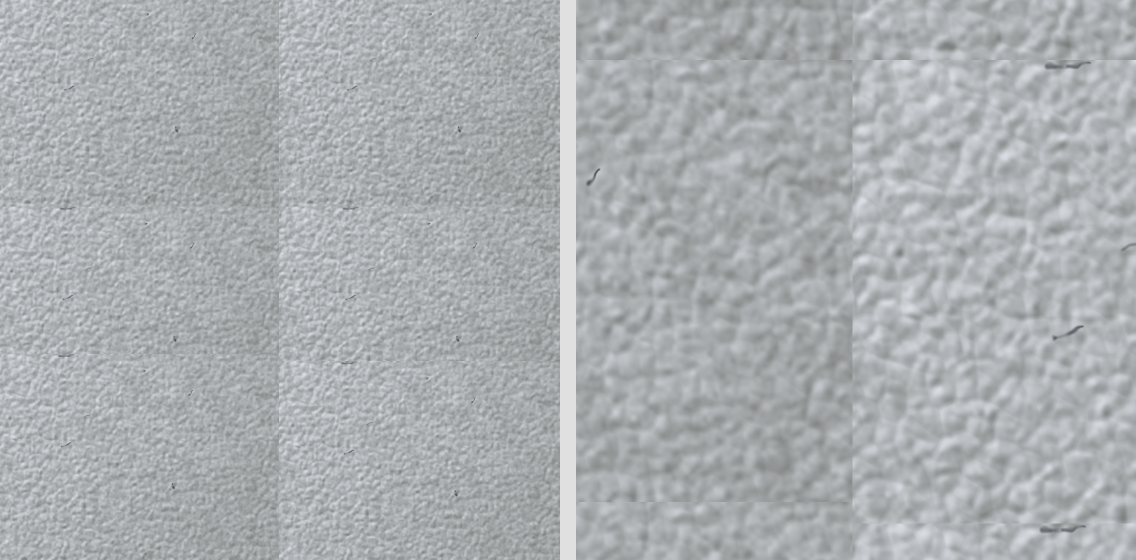
Left: the whole. Right: its middle third, enlarged.
A three.js fragment shader for this texture:

```glsl
// Pale grey pebbled plaster: one lit sheet laid 2 across and 3 down, with visible seams.
varying vec2 vUv;

const vec3 SHADE_COLOR = vec3(0.592, 0.602, 0.606);
const vec3 LIGHT_COLOR = vec3(0.745, 0.758, 0.773);
const vec3 SCRATCH_COLOR = vec3(0.26, 0.27, 0.29);

const float COLUMN_SEAM = 0.498;                // left edge of the right column
const float COLUMN_PITCH = 0.505;               // shift between the two columns
const float FIRST_ROW_TOP = -0.005;
const vec2 ROW_SEAM = vec2(0.369, 0.632);       // tops of rows two and three, from above
const float LAST_ROW_DROP = 0.013;              // extra drop of the last row at right
const float ROW_DRIFT = 0.003;                  // sideways slip per row
const vec2 SHEET_SIZE = vec2(0.498, 0.369);

const float PEBBLES = 84.0;                     // pebbles per canvas width
const vec2 LIGHT_DIR = vec2(-0.6, -0.8);        // from the upper left, y down
const float LIGHT_STEP = 0.32;
const vec2 RELIEF = vec2(1.45, 0.95);           // relief strength, left and right
const float GRAIN = 0.95;
const float BLOTCH = 0.30;
const float BASE_TONE = 0.82;
const vec2 FALLOFF = vec2(0.40, 0.27);          // darkening across and down a sheet

vec2 hash22(vec2 p) {
  vec3 q = fract(p.xyx * vec3(0.1031, 0.1030, 0.0973));
  q += dot(q, q.yzx + 33.33);
  return fract((q.xx + q.yz) * q.zy);
}

float noise(vec2 p) {
  vec2 i = floor(p);
  vec2 f = fract(p);
  f = f * f * (3.0 - 2.0 * f);
  float low = mix(hash22(i).x, hash22(i + vec2(1.0, 0.0)).x, f.x);
  float high = mix(hash22(i + vec2(0.0, 1.0)).x, hash22(i + 1.0).x, f.x);
  return mix(low, high, f.y);
}

// Rounded cells with creases between them, roughened by noise
float height(vec2 p) {
  p += 0.4 * vec2(noise(p * 0.9 + 17.0), noise(p * 0.9 + 53.0));
  vec2 cell = floor(p);
  float nearest = 4.0;
  for (int y = -1; y <= 1; y++) {
    for (int x = -1; x <= 1; x++) {
      vec2 neighbour = cell + vec2(float(x), float(y));
      vec2 offset = neighbour + hash22(neighbour) - p;
      nearest = min(nearest, dot(offset, offset));
    }
  }
  return 0.6 * noise(p * 1.9 + 9.0) - sqrt(nearest + 0.02);
}

// Soft dark stroke from a to b
float scratch(vec2 p, vec2 a, vec2 b, float width) {
  vec2 along = b - a;
  float t = clamp(dot(p - a, along) / dot(along, along), 0.0, 1.0);
  float taper = width * (1.0 - 0.5 * t);
  return 1.0 - smoothstep(0.0, 1.5 * taper, length(p - a - along * t));
}

// Strokes worn into broken flecks
float scratches(vec2 p) {
  vec2 q = p + 0.003 * (vec2(noise(p * 190.0), noise(p * 190.0 + 37.0)) - 0.5);
  float s = scratch(q, vec2(0.261, 0.032), vec2(0.263, 0.030), 0.0019);
  s = max(s, scratch(q, vec2(0.341, 0.073), vec2(0.347, 0.066), 0.0019));
  s = max(s, scratch(q, vec2(0.313, 0.239), vec2(0.312, 0.232), 0.0022));
  s = max(s, 0.85 * scratch(q, vec2(0.113, 0.166), vec2(0.130, 0.158), 0.0016));
  s = max(s, 0.75 * scratch(q, vec2(0.108, 0.004), vec2(0.134, 0.003), 0.0016));
  s = max(s, 0.50 * scratch(q, vec2(0.154, 0.112), vec2(0.168, 0.107), 0.0014));
  return s * smoothstep(0.1, 0.6, noise(p * 260.0 + 11.0) + 0.15);
}

// Position within the overlapping sheets, from the sheet's upper left corner
vec2 sheetPoint(vec2 uv) {
  vec2 p = vec2(uv.x, 1.0 - uv.y);
  float column = step(COLUMN_SEAM, p.x);
  float lastTop = ROW_SEAM.y + LAST_ROW_DROP * column;
  float second = step(ROW_SEAM.x, p.y);
  float third = step(lastTop, p.y);
  float top = mix(mix(FIRST_ROW_TOP, ROW_SEAM.x, second), lastTop, third);
  float slip = ROW_DRIFT * (1.0 - second - third);
  return p - vec2(column * COLUMN_PITCH + slip, top);
}

vec3 plaster(vec2 p) {
  vec2 span = clamp(p / SHEET_SIZE, 0.0, 1.0);
  vec2 q = p * PEBBLES + 40.0;

  // Broad light falloff, pebble relief and fine grain
  float slope = height(q) - height(q + LIGHT_DIR * LIGHT_STEP);
  float tone = BASE_TONE - dot(FALLOFF, span);
  tone += slope * mix(RELIEF.x, RELIEF.y, span.x);
  tone += GRAIN * (0.6 * noise(q * 2.3 + 71.0) + 0.4 * noise(q * 3.4 + 13.0) - 0.5);
  tone += BLOTCH * (noise(q * 0.5 + 29.0) - 0.5);

  vec3 color = mix(SHADE_COLOR, LIGHT_COLOR, clamp(tone, -0.8, 1.7));
  return mix(color, SCRATCH_COLOR, 0.9 * scratches(p));
}

void main() {
  // Four samples per pixel smooth seams and strokes
  vec2 pixel = fwidth(vUv);
  vec3 color = vec3(0.0);
  for (int y = 0; y < 2; y++) {
    for (int x = 0; x < 2; x++) {
      vec2 jitter = (vec2(float(x), float(y)) - 0.5) * 0.5;
      color += plaster(sheetPoint(vUv + jitter * pixel));
    }
  }
  gl_FragColor = vec4(color * 0.25, 1.0);
}
```
